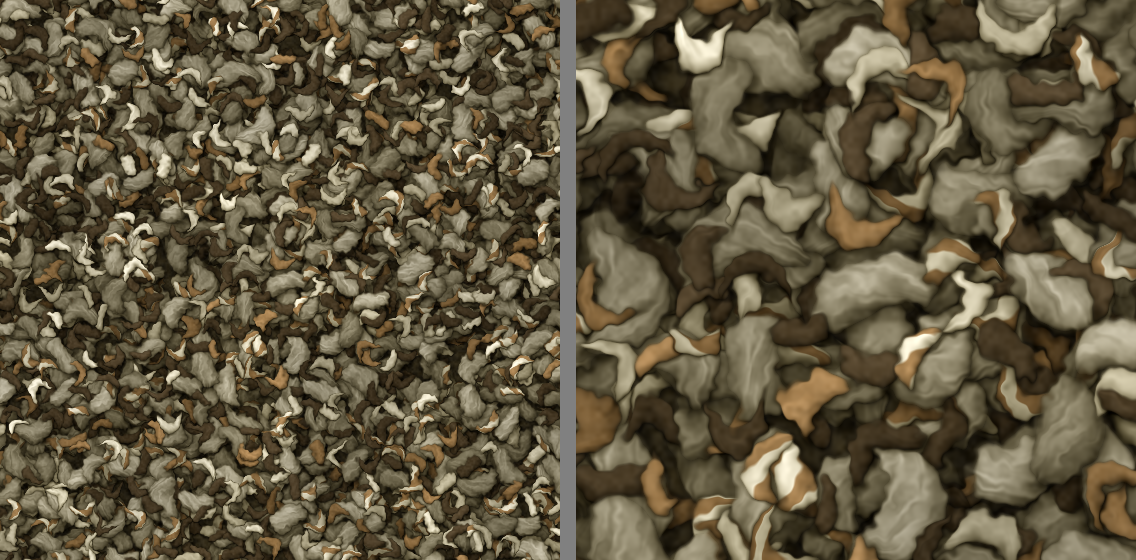
Left: the whole. Right: its middle third, enlarged.
This texture is drawn by a three.js fragment shader. Its source:

```glsl
// Draws a dense cut-pile carpet of woolly beige tufts and small twisted curls.
varying vec2 vUv;

#define LAYERS 8
#define TUFT_CELLS 17.0
#define CURL_CELLS 26.0
#define EDGE 0.0028
#define SHADOW 0.42
#define FIBRE 0.30
#define GROUND vec3(0.17, 0.145, 0.085)
#define WOOL vec3(0.70, 0.67, 0.575)
#define CREAM vec3(0.90, 0.87, 0.77)
#define TAN vec3(0.63, 0.49, 0.31)
#define UMBER vec3(0.33, 0.27, 0.18)

vec4 hash4(vec3 p) {
  vec4 h = fract(p.xyzx * vec4(0.1031, 0.1030, 0.0973, 0.1099));
  h += dot(h, h.wzxy + 33.33);
  return fract((h.xxyz + h.yzzw) * h.zywx);
}

vec2 noise2(vec2 p) {
  vec2 i = floor(p);
  vec2 f = fract(p);
  f = f * f * (3.0 - 2.0 * f);
  vec2 low = mix(hash4(vec3(i, 7.0)).xy, hash4(vec3(i + vec2(1.0, 0.0), 7.0)).xy, f.x);
  vec2 high = mix(hash4(vec3(i + vec2(0.0, 1.0), 7.0)).xy, hash4(vec3(i + 1.0, 7.0)).xy, f.x);
  return mix(low, high, f.y);
}

// Darkens a colour, turning shadows warmer.
vec3 shade(vec3 colour, float light) {
  return colour * pow(vec3(max(light, 0.02)), vec3(0.94, 1.0, 1.25));
}

// Picks a curl colour; some curls twist a tan ply around a cream one.
vec3 curlColour(float pick, vec2 q) {
  float ply = smoothstep(-0.3, 0.3, sin(q.x * 7.0 + q.y * 9.0 + pick * 40.0));
  vec3 colour = pick < 0.24 ? CREAM : mix(CREAM, TAN, ply);
  colour = pick > 0.48 ? TAN : colour;
  return pick > 0.60 ? UMBER : colour;
}

// Lays one layer of bent strands over the colour below.
vec3 addLayer(vec3 colour, vec2 uv, float layer) {
  bool curl = mod(layer, 2.0) > 0.5;
  float cells = curl ? CURL_CELLS : TUFT_CELLS;
  float level = mix(0.50, 1.0, layer / float(LAYERS - 1));
  vec2 p = uv * cells + layer * vec2(3.37, 5.71) + 20.0;
  vec2 home = floor(p);
  vec2 toLight = vec2(-0.5, 0.86);

  for (int y = -1; y <= 1; y++) {
    for (int x = -1; x <= 1; x++) {
      vec2 cell = home + vec2(float(x), float(y));
      vec4 place = hash4(vec3(cell, layer + 1.0));
      vec4 form = hash4(vec3(cell, layer + 31.0));
      if (place.z > (curl ? 0.60 : 0.80)) continue;

      // Bent capsule in the strand's own frame, measured in cells.
      float angle = place.w * 6.2832;
      vec2 axis = vec2(cos(angle), sin(angle));
      vec2 away = p - cell - place.xy;
      vec2 q = vec2(dot(away, axis), dot(away, vec2(-axis.y, axis.x)));
      float halfLength = curl ? mix(0.25, 0.42, form.x) : mix(0.14, 0.36, form.x);
      float radius = curl ? mix(0.17, 0.25, form.y) : mix(0.23, 0.34, form.y);
      q.y += (form.z - 0.5) * (curl ? 1.4 : 0.6) * (q.x * q.x / halfLength - 0.4 * halfLength);
      vec2 rim = vec2(q.x - clamp(q.x, -halfLength, halfLength), q.y);
      float dist = length(rim);
      if (dist > radius * 1.7) continue;

      // Soft shadow, heavier on the side away from the light.
      vec2 normal = (rim.x * axis + rim.y * vec2(-axis.y, axis.x)) / max(dist, 0.001);
      float facing = dot(normal, toLight);
      float halo = 1.0 - smoothstep(radius * 0.8, radius * 1.65, dist);
      colour = shade(colour, 1.0 - SHADOW * halo * (1.0 - 0.45 * facing));

      // Rounded light with fine fibres that run aslant along the strand.
      float k = min(dist / radius, 1.0);
      vec2 thread = q / cells;
      float fibre = noise2(vec2(thread.x * 70.0 + place.x * 90.0,
                                thread.y * 270.0 + thread.x * 130.0 + place.y * 90.0)).x - 0.5;
      float light = 0.40 + 0.52 * sqrt(1.0 - k * k) + 0.22 * facing * k;
      light += fibre * FIBRE * (curl ? 0.5 : 1.0);
      light *= level * mix(0.76, 1.14, form.w);
      vec3 yarn = curl ? curlColour(fract(form.w * 7.0 + place.x), q) : WOOL;
      float soft = EDGE * cells * (curl ? 0.6 : 1.0);
      float cover = 1.0 - smoothstep(radius - soft, radius + soft, dist);
      colour = mix(colour, shade(yarn, light), cover);
    }
  }
  return colour;
}

void main() {
  // Lumpy and fuzzy outlines come from two scales of warping.
  vec2 uv = vUv + 0.011 * (noise2(vUv * 42.0) - 0.5);
  uv += 0.0050 * (noise2(vUv * 170.0 + 9.0) - 0.5);

  vec3 colour = GROUND * (0.7 + 0.6 * noise2(vUv * 120.0).x);
  for (int i = 0; i < LAYERS; i++) {
    colour = addLayer(colour, uv, float(i));
  }

  // Gentle drift of brightness and fine wool grain.
  colour *= 0.92 + 0.16 * noise2(vUv * 9.0).y;
  colour += 0.05 * (noise2(vUv * 300.0).x - 0.5);
  gl_FragColor = vec4(clamp(colour, 0.0, 1.0), 1.0);
}
```
